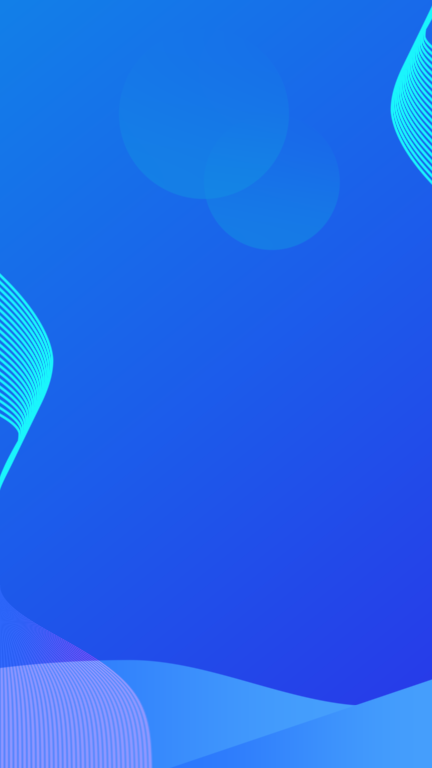
Give the GLSL for this background, as a Shadertoy shader.

```glsl
const vec3 SKY_LIGHT = vec3(0.07, 0.50, 0.91);
const vec3 SKY_MID = vec3(0.11, 0.36, 0.92);
const vec3 SKY_DEEP = vec3(0.16, 0.21, 0.91);
const vec2 SKY_DIRECTION = vec2(0.62, -0.78);
const float SKY_LENGTH = 1.13;

const vec3 DISC_TINT = vec3(0.07, 0.56, 0.89);
const float DISC_ALPHA = 0.55;

const vec3 RIBBON_CYAN = vec3(0.10, 0.96, 0.99);
const int RIBBON_LINES = 21;
const float RIBBON_DEPTH = 0.0677;
const float RIBBON_RISE = 0.1107;
const float RIBBON_FALL = 0.19;
const float RIBBON_HALF_WIDTH = 0.0017;
const float START_STEP = 0.0091;
const float PEAK_STEP = 0.0048;
const float DEPTH_STEP = 0.0021;
const float LEFT_PEAK = 0.531;
const float RIGHT_PEAK = 0.857;
const float RIGHT_INSET = 0.0156;

const vec3 WAVE_BLUE = vec3(0.17, 0.47, 0.99);
const vec3 WAVE_PALE = vec3(0.27, 0.62, 0.99);
const float WAVE_CREST = 0.1406;
const float WAVE_DROP = 0.060;
const float SLOPE_START = 0.2214;
const float SLOPE_RATE = 0.338;

const vec3 FAN_BLUE = vec3(0.20, 0.42, 1.00);
const vec3 FAN_VIOLET = vec3(0.46, 0.30, 0.97);
const vec3 FAN_LAVENDER = vec3(0.60, 0.60, 1.00);
const float FAN_TOP = 0.238;
const float FAN_REACH = 0.199;
const float FAN_SPREAD = 0.0957;
const float FAN_LINES = 34.0;

// Antialiased coverage, positive distance is inside
float cover(float inside, float pixel) {
    return smoothstep(-pixel, pixel, inside);
}

vec3 skyColor(vec2 p) {
    float t = dot(p - vec2(0.0, 1.0), SKY_DIRECTION) / SKY_LENGTH;
    vec3 upper = mix(SKY_LIGHT, SKY_MID, clamp(t * 2.0, 0.0, 1.0));
    return mix(upper, SKY_DEEP, clamp(t * 2.0 - 1.0, 0.0, 1.0));
}

// Disc that fades out toward its top
float discAlpha(vec2 p, vec2 center, float radius, float pixel) {
    vec2 q = p - center;
    float fade = smoothstep(1.2, -1.0, q.y / radius);
    return DISC_ALPHA * fade * cover(radius - length(q), pixel);
}

// Horizontal reach of one ribbon line, y runs along the ribbon from its peak
float ribbonCurve(float y, float index) {
    float peakY = index * PEAK_STEP;
    float depth = RIBBON_DEPTH - index * DEPTH_STEP;
    float rise = RIBBON_RISE + index * (PEAK_STEP - START_STEP);
    float above = max(peakY - y, 0.0) / rise;
    float below = smoothstep(peakY, RIBBON_FALL, y);
    return depth * (1.0 - pow(above, 1.7)) - (depth + 0.006) * below;
}

float ribbonAlpha(vec2 q, float pixel) {
    const float delta = 0.001;
    float alpha = 0.0;
    for (int i = 0; i < RIBBON_LINES; i++) {
        float index = float(i);
        float x = ribbonCurve(q.y, index);
        float slope = (ribbonCurve(q.y + delta, index) - x) / delta;
        float dist = abs(q.x - x) / sqrt(1.0 + slope * slope);
        alpha = max(alpha, cover(RIBBON_HALF_WIDTH - dist, pixel));
    }
    return alpha;
}

float waveHeight(float x) {
    float leftDip = max(1.0 - x / 0.169, 0.0);
    return WAVE_CREST - WAVE_DROP * smoothstep(0.169, 0.488, x) - 0.0104 * leftDip * leftDip;
}

// Lines spreading from one point: x = coverage of lines, y = whole fan
vec2 fanAlpha(vec2 p, float pixel) {
    float depth = max(FAN_TOP - p.y, 0.0) / FAN_SPREAD;
    float reach = FAN_REACH * (1.0 - exp(-depth * depth));
    float spacing = max(reach, 0.0001) / FAN_LINES;
    float dist = abs(fract(p.x / spacing) - 0.5) * spacing;
    float body = cover(reach - p.x, pixel) * step(p.y, FAN_TOP);
    return vec2(cover(0.28 * spacing - dist, pixel), body);
}

void mainImage(out vec4 fragColor, in vec2 fragCoord) {
    float pixel = 1.0 / iResolution.y;
    vec2 p = fragCoord * pixel;
    float width = iResolution.x * pixel;
    vec3 color = skyColor(p);

    // Translucent discs
    color = mix(color, DISC_TINT, discAlpha(p, vec2(0.354, 0.763), 0.0885, pixel));
    color = mix(color, DISC_TINT, discAlpha(p, vec2(0.2656, 0.8516), 0.1107, pixel));

    // The right ribbon is the left one turned half way round
    float leftRibbon = ribbonAlpha(vec2(p.x, LEFT_PEAK - p.y), pixel);
    float rightRibbon = ribbonAlpha(vec2(width + RIGHT_INSET - p.x, p.y - RIGHT_PEAK), pixel);
    color = mix(color, RIBBON_CYAN, max(leftRibbon, rightRibbon));

    // Back wave, then the fan across it
    float wave = cover(waveHeight(p.x) - p.y, pixel);
    color = mix(color, mix(WAVE_BLUE, WAVE_PALE, smoothstep(0.0, 0.44, p.x)), wave);
    vec3 fanTint = mix(FAN_BLUE, FAN_VIOLET, smoothstep(0.0, 0.13, p.x));
    fanTint = mix(fanTint, FAN_LAVENDER, wave);
    vec2 fan = fanAlpha(p, pixel);
    color = mix(color, fanTint, fan.y * mix(0.4, 0.9, fan.x));

    // Front slope
    float slope = cover(SLOPE_RATE * (p.x - SLOPE_START) - p.y, pixel);
    color = mix(color, mix(WAVE_BLUE, WAVE_PALE, smoothstep(SLOPE_START, width, p.x)), slope);

    fragColor = vec4(color, 1.0);
}
```
